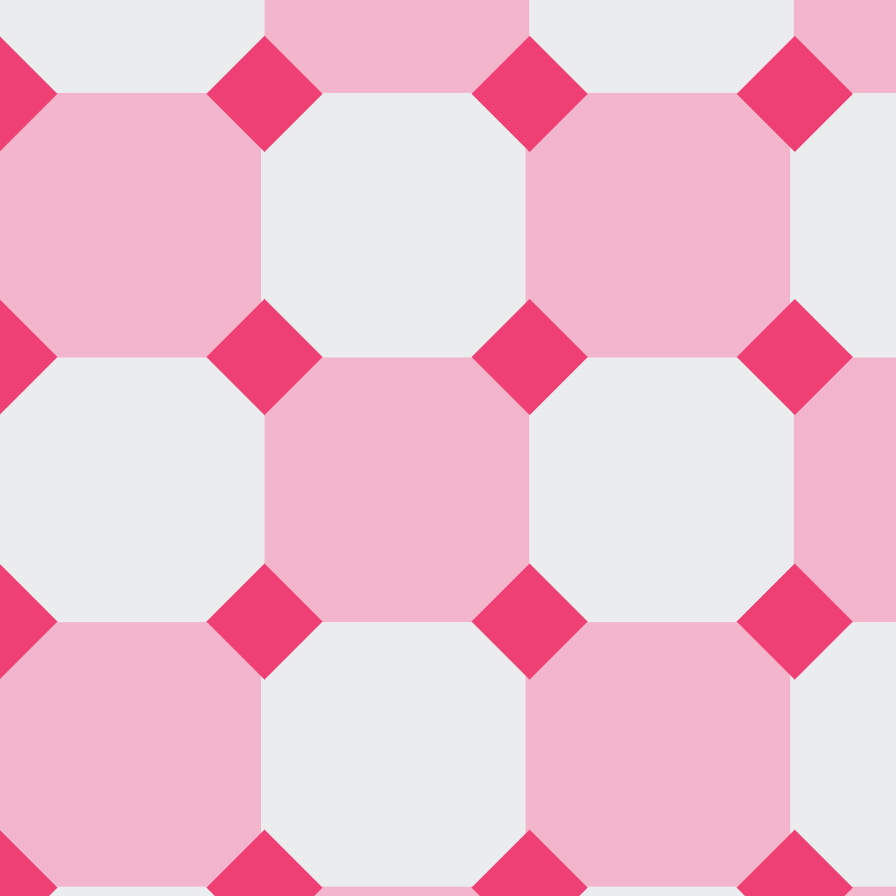
Reproduce this pattern procedurally as a Shadertoy shader.

```glsl
const vec3 PALE = vec3(0.918, 0.925, 0.929);
const vec3 BLUSH = vec3(0.953, 0.710, 0.796);
const vec3 ROSE = vec3(0.938, 0.250, 0.460);

const vec2 TILE = vec2(0.2953);            // tile pitch
const vec2 TILE_ORIGIN = vec2(0.0, 0.0104);
const float ROW_SHIFT = 0.0040;            // even rows sit slightly left
const float DIAMOND_PITCH = 0.2959;
const float DIAMOND_RADIUS = 0.0648;       // centre to corner
const float ROW_DRIFT = 0.0011;            // uneven height of diamond rows
const float TAU = 6.2831853;

float cover(float dist, float pixel) {
    return clamp(0.5 - dist / pixel, 0.0, 1.0);
}

// Signed distance to the nearest edge of stripes one unit wide, negative in even ones
float stripes(float u) {
    return abs(mod(u + 0.5, 2.0) - 1.0) - 0.5;
}

// Colour of a tile row at x; neighbouring rows start on opposite colours
vec3 rowColor(float x, float row, float pixel) {
    float odd = mod(row, 2.0);
    float shift = ROW_SHIFT * (1.0 - odd);
    float edge = stripes((x - TILE_ORIGIN.x + shift) / TILE.x) * TILE.x;
    return mix(PALE, BLUSH, cover(mix(edge, -edge, odd), pixel));
}

vec3 checker(vec2 p, float pixel) {
    float v = (p.y - TILE_ORIGIN.y) / TILE.y;
    float line = round(v);
    float above = cover((line - v) * TILE.y, pixel);
    return mix(rowColor(p.x, line - 1.0, pixel), rowColor(p.x, line, pixel), above);
}

// Signed distance to the diamond on the nearest tile corner
float diamonds(vec2 p) {
    float column = round(p.x / DIAMOND_PITCH);
    float line = round((p.y - TILE_ORIGIN.y) / TILE.y);
    float drift = ROW_DRIFT * cos(TAU * line / 3.0);
    vec2 center = vec2(column * DIAMOND_PITCH - 0.0007,
                       TILE_ORIGIN.y + line * TILE.y - drift);
    vec2 q = abs(p - center);
    return (q.x + q.y - DIAMOND_RADIUS) * sqrt(0.5);
}

void mainImage(out vec4 fragColor, in vec2 fragCoord) {
    float pixel = 1.0 / iResolution.y;
    vec2 p = fragCoord * pixel;
    vec3 color = checker(p, pixel);
    color = mix(color, ROSE, cover(diamonds(p), pixel));
    fragColor = vec4(color, 1.0);
}
```
